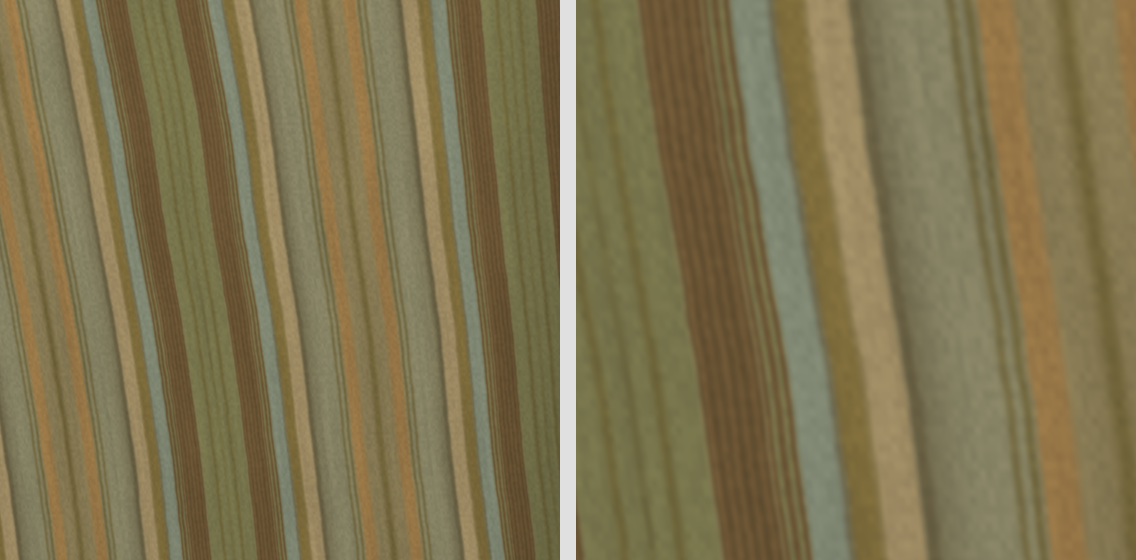
Left: the whole. Right: its middle third, enlarged.
Reproduce this texture procedurally as a Shadertoy shader.

```glsl
// Woven striped cloth: mirrored bands of sage, tan, blue-grey, brown and green on a gentle slant.

const vec3 KHAKI  = vec3(0.53, 0.48, 0.33);
const vec3 ORANGE = vec3(0.60, 0.47, 0.28);
const vec3 SAGE   = vec3(0.53, 0.515, 0.395);
const vec3 SHADOW = vec3(0.38, 0.34, 0.23);
const vec3 TAN    = vec3(0.62, 0.545, 0.39);
const vec3 GOLD   = vec3(0.49, 0.42, 0.23);
const vec3 BLUE   = vec3(0.50, 0.53, 0.45);
const vec3 BROWN  = vec3(0.41, 0.325, 0.20);
const vec3 GREEN  = vec3(0.47, 0.46, 0.30);
const vec3 OLIVE  = vec3(0.41, 0.36, 0.19);

float hash(vec2 p) {
    vec3 q = fract(vec3(p.xyx) * 0.1031);
    q += dot(q, q.yzx + 33.33);
    return fract((q.x + q.y) * q.z);
}

float noise(vec2 p) {
    vec2 i = floor(p), f = fract(p);
    f = f * f * (3.0 - 2.0 * f);
    return mix(mix(hash(i), hash(i + vec2(1, 0)), f.x),
               mix(hash(i + vec2(0, 1)), hash(i + vec2(1, 1)), f.x), f.y);
}

// Soft-edged coverage of the interval lo..hi
float band(float m, float lo, float hi, float soft) {
    return smoothstep(lo - soft, lo + soft, m) * (1.0 - smoothstep(hi - soft, hi + soft, m));
}

// Soft thin line centred at c
float thread(float m, float c, float width) {
    float d = (m - c) / width;
    return exp(-d * d);
}

// Stripe coordinate: whole numbers are the mirror axes; down runs from the top edge
float stripeCoord(float x, float down) {
    float start = -0.026 + down * (0.228 - 0.056 * down);
    float density = 3.44 + down * (0.5 - 0.2 * down);
    float s = x - start;
    return s * density * (1.0 - 0.07 * s);
}

// Colour across half a repeat, from the khaki axis (0) to the green axis (1)
vec3 stripeColor(float m, float soft) {
    vec3 col = KHAKI;
    col = mix(col, OLIVE, 0.75 * thread(m, 0.0, 0.022));
    col = mix(col, ORANGE, band(m, 0.10, 0.175, soft * 1.3));

    // Sage band, shaded toward the fold beside the tan
    vec3 sage = mix(SAGE, SHADOW, 0.4 * smoothstep(0.30, 0.42, m));
    col = mix(col, sage, band(m, 0.175, 0.43, soft));
    col = mix(col, OLIVE, 0.7 * thread(m, 0.188, 0.011));
    col = mix(col, OLIVE, 0.6 * thread(m, 0.222, 0.011));
    col = mix(col, SHADOW, 0.7 * thread(m, 0.413, 0.016));

    // Tan, gold and blue-grey group
    col = mix(col, TAN, band(m, 0.43, 0.515, soft));
    col = mix(col, GOLD, band(m, 0.515, 0.58, soft * 1.3));
    col = mix(col, BLUE, band(m, 0.58, 0.675, soft));
    col = mix(col, SHADOW, 0.45 * thread(m, 0.582, 0.010));

    // Pinstripes leading into brown
    float pin = 0.5 + 0.5 * cos(6.2832 * (m - 0.672) / 0.024);
    col = mix(col, mix(GREEN, BROWN, 0.25 + 0.7 * pin), band(m, 0.665, 0.725, soft));
    col = mix(col, BROWN * (0.95 + 0.10 * pin), band(m, 0.725, 0.855, soft));

    // Green centre with thin olive threads
    col = mix(col, GREEN, band(m, 0.855, 1.2, soft));
    col = mix(col, OLIVE, 0.65 * thread(m, 0.94, 0.013));
    col = mix(col, OLIVE, 0.35 * thread(m, 1.0, 0.012));
    return col;
}

// Brightness of the weave: long warp streaks, short grain and broad mottling
float weave(float t, float down) {
    float streak = noise(vec2(t * 45.0 + 200.0, down * 5.0)) - 0.5;
    float grain = noise(vec2(t * 75.0 + 200.0, down * 190.0)) - 0.5;
    float mottle = noise(vec2(t * 6.0 + 20.0, down * 9.0)) - 0.5;
    return 1.0 + 0.07 * streak + 0.075 * grain + 0.04 * mottle;
}

void mainImage(out vec4 fragColor, in vec2 fragCoord) {
    vec2 uv = fragCoord / iResolution.xy;
    float down = 1.0 - uv.y;

    // Slight waviness of the hanging cloth
    float wobble = 0.006 * (noise(vec2(uv.x * 3.0, down * 5.0)) - 0.5)
                 + 0.0015 * (noise(vec2(uv.x * 20.0, down * 40.0)) - 0.5);
    float t = stripeCoord(uv.x + wobble, down);
    float m = abs(mod(t + 1.0, 2.0) - 1.0);
    float soft = max(0.012, 4.0 / iResolution.x);

    vec3 col = stripeColor(m, soft) * weave(t, down);

    // Soft light, falling off toward the right edge and the bottom
    float light = 1.02 - 0.05 * down - 0.12 * smoothstep(0.85, 1.05, uv.x);
    fragColor = vec4(col * light, 1.0);
}
```
